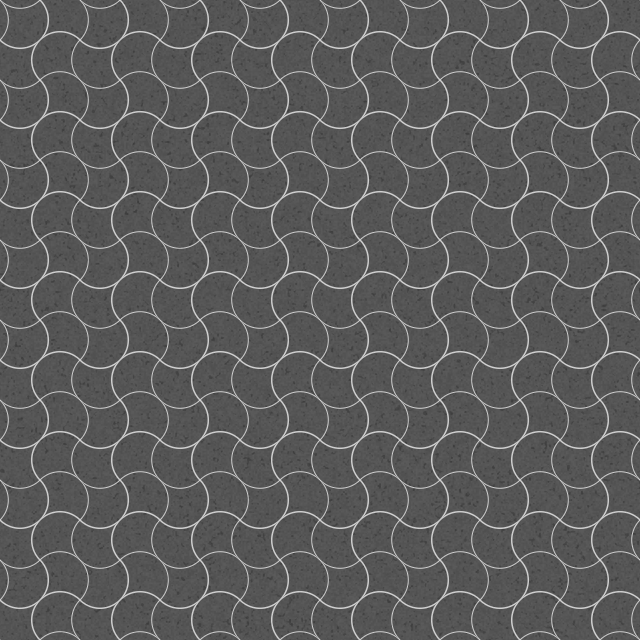
Reproduce this pattern procedurally as a Shadertoy shader.

```glsl
// Interlocking paving: a square grid whose edges are quarter-circle arcs that
// bulge to alternate sides, drawn as pale lines on dark, finely speckled stone.
// Every second line is bolder; the grain is hashed on lattices that wrap.

#define CELLS 16.0         // grid cells across and down, even (two per repeat)
#define BOLD_WIDTH 0.037   // width of odd lines, in cells
#define THIN_WIDTH 0.025   // width of even lines, in cells
#define STONE_COLOR vec3(0.333)
#define LINE_COLOR vec3(0.81)
#define GRAIN_CELLS 384    // fine grain lattice
#define SPECK_CELLS 320    // dark speck lattice
#define MOTTLE_CELLS 96    // soft mottling lattice
#define GRAIN_AMOUNT 0.045
#define SPECK_AMOUNT 0.07
#define MOTTLE_AMOUNT 0.012

// Integer hash of a lattice point, 0 to 1
float hash(ivec2 cell, int seed) {
    uint h = uint(cell.x) * 1597u + uint(cell.y) * 51749u + uint(seed) * 7919u;
    h = (h ^ (h >> 15)) * 73244475u;
    h = (h ^ (h >> 13)) * 73244475u;
    h ^= h >> 16;
    return float(h & 65535u) / 65535.0;
}

// Value noise that wraps over the canvas
float wrappedNoise(vec2 uv, int cells, int seed) {
    vec2 p = uv * float(cells);
    ivec2 a = ivec2(floor(p)) % cells;
    ivec2 b = (a + 1) % cells;
    vec2 f = fract(p);
    f = f * f * (3.0 - 2.0 * f);
    return mix(mix(hash(a, seed), hash(ivec2(b.x, a.y), seed), f.x),
               mix(hash(ivec2(a.x, b.y), seed), hash(b, seed), f.x), f.y);
}

// Coverage of the nearest wavy line; p.x runs along it, p.y across it.
// Arcs in odd cells bulge towards positive p.y, those in even cells away.
float waveLine(vec2 p, float pixel) {
    float row = floor(p.y + 0.5);
    float bulge = 2.0 * mod(floor(p.x), 2.0) - 1.0;
    vec2 fromCentre = vec2(fract(p.x) - 0.5, p.y - row + 0.5 * bulge);
    float dist = abs(length(fromCentre) - sqrt(0.5));
    float halfWidth = 0.5 * mix(THIN_WIDTH, BOLD_WIDTH, mod(row, 2.0));

    // Overlap of a one-pixel filter with the stroke, also right for hairlines
    vec2 edges = clamp((vec2(halfWidth, -halfWidth) - dist) / pixel + 0.5, 0.0, 1.0);
    return edges.x - edges.y;
}

void mainImage(out vec4 fragColor, in vec2 fragCoord) {
    vec2 uv = fragCoord / iResolution.xy;
    vec2 p = uv * CELLS;
    float pixel = CELLS / min(iResolution.x, iResolution.y);

    // Stone surface
    float grain = wrappedNoise(uv, GRAIN_CELLS, 1) - 0.5;
    float mottle = wrappedNoise(uv, MOTTLE_CELLS, 2) - 0.5;
    float speck = smoothstep(0.72, 0.95, wrappedNoise(uv, SPECK_CELLS, 3));
    vec3 color = STONE_COLOR + GRAIN_AMOUNT * grain + MOTTLE_AMOUNT * mottle
               - SPECK_AMOUNT * speck;

    // Horizontal and vertical wavy lines
    float line = max(waveLine(p, pixel), waveLine(p.yx, pixel));
    color = mix(color, LINE_COLOR + 0.5 * GRAIN_AMOUNT * grain, line);

    fragColor = vec4(color, 1.0);
}
```
